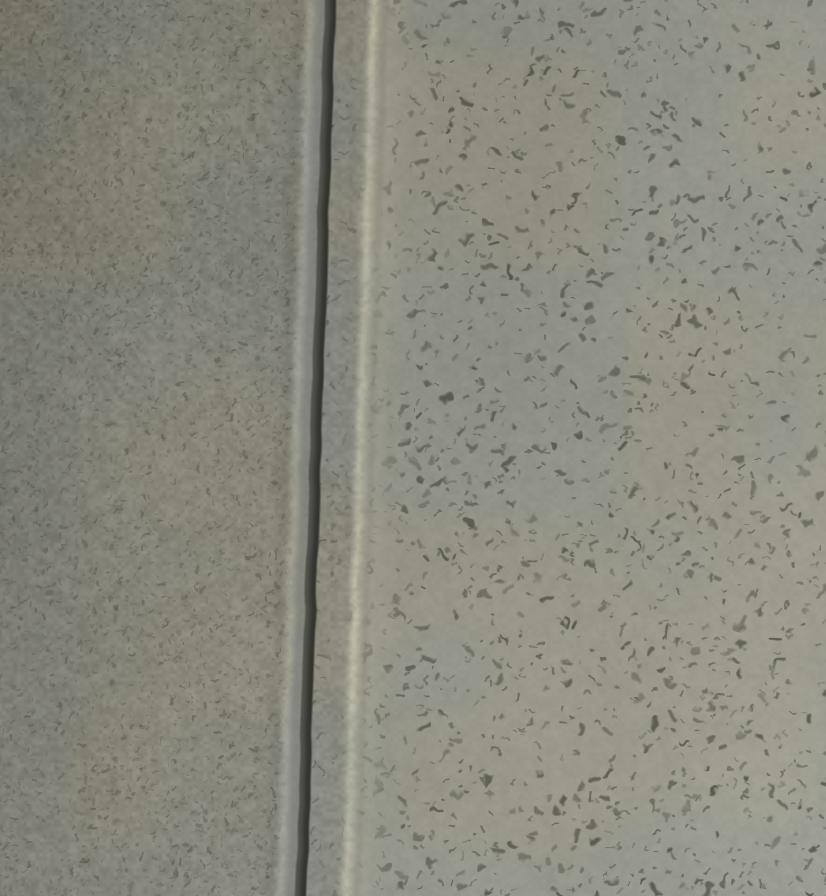
Reproduce this texture procedurally as a WebGL 2 fragment shader.

```glsl
#version 300 es
precision highp float;
// Two speckled grey panels meeting at a dark, slightly leaning seam with pale raised ridges.
uniform vec2 u_resolution;
out vec4 fragColor;

float hash(vec2 p) {
    return fract(sin(dot(p, vec2(127.1, 311.7))) * 43758.547);
}

float noise(vec2 p) {
    vec2 i = floor(p), f = fract(p);
    f = f * f * (3.0 - 2.0 * f);
    return mix(mix(hash(i), hash(i + vec2(1, 0)), f.x),
               mix(hash(i + vec2(0, 1)), hash(i + vec2(1, 1)), f.x), f.y);
}

float fbm(vec2 p) {
    float sum = 0.0, amp = 0.5;
    for (int i = 0; i < 4; i++) {
        sum += amp * noise(p);
        p = p * 2.03 + 17.3;
        amp *= 0.5;
    }
    return sum;
}

// Soft ridge profile centred on zero
float bump(float d, float width) {
    return exp(-d * d / (width * width));
}

// Scattered ragged flecks, one candidate per cell; returns coverage
float flecks(vec2 p, float density, float lean, float spread) {
    vec2 warp = vec2(noise(p * 2.7), noise(p * 2.7 + 41.0)) - 0.5;
    vec2 q = p + warp * 0.42;
    vec2 cell = floor(q);
    float ink = 0.0;
    for (int y = -1; y <= 1; y++)
    for (int x = -1; x <= 1; x++) {
        vec2 id = cell + vec2(x, y);
        float chance = density * (0.45 + 1.1 * noise(id * 0.23 + 9.0));
        if (hash(id + 3.7) > chance) continue;
        vec2 d = q - id - vec2(hash(id + 11.3), hash(id + 27.9));
        float angle = lean + (hash(id + 5.1) - 0.5) * spread;
        float c = cos(angle), s = sin(angle);
        d = vec2(c * d.x + s * d.y, c * d.y - s * d.x);
        float size = hash(id + 61.0);
        float halfLength = mix(0.06, 0.34, size * size);
        float thickness = mix(0.10, 0.20, hash(id + 83.0));
        float dist = length(vec2(max(abs(d.x) - halfLength, 0.0), d.y));
        float strength = mix(0.4, 1.0, hash(id + 97.0));
        ink = max(ink, strength * (1.0 - smoothstep(thickness * 0.25, thickness + 0.06, dist)));
    }
    return ink;
}

void main() {
    vec2 uv = gl_FragCoord.xy / u_resolution;
    vec2 p = uv * vec2(0.922, 1.0);

    // Signed distances from the seam and from the pale right ridge
    float wobble = (noise(vec2(uv.y * 38.0, 2.0)) - 0.5) * 0.002;
    float seam = p.x - (0.336 + 0.0326 * uv.y) - wobble;
    float ridge = p.x - (0.3865 + 0.0305 * uv.y) - wobble;
    float rightSide = smoothstep(-0.002, 0.002, seam);
    float rightPanel = smoothstep(0.0, 0.012, ridge);

    // Broad light falling across each panel
    vec3 leftColor = mix(vec3(0.535, 0.535, 0.495), vec3(0.495, 0.498, 0.462), uv.y);
    leftColor -= 0.045 * smoothstep(0.22, 0.0, uv.x) * (0.5 + 0.5 * uv.y);
    vec3 rightColor = mix(vec3(0.588, 0.592, 0.553), vec3(0.553, 0.555, 0.515), uv.y);
    rightColor += 0.025 * smoothstep(0.6, 1.0, uv.x);
    vec3 color = mix(leftColor, rightColor, rightSide);
    color += (fbm(p * 7.0) - 0.47) * vec3(0.045, 0.042, 0.035);
    color += vec3(0.012, 0.004, -0.012) * smoothstep(0.5, 0.75, noise(p * 8.0 + 4.0));

    // Fine surface grain
    color += (noise(p * 240.0) - 0.5) * mix(0.055, 0.022, rightPanel);
    color += (noise(p * 110.0 + 31.0) - 0.5) * mix(0.04, 0.02, rightPanel);

    // Small slanting flecks on the left, larger mixed flecks on the right
    float leftInk = max(flecks(p * 88.0, 0.42, 0.9, 2.4) * 0.75,
                        flecks(p * 125.0 + 50.0, 0.38, 0.7, 2.8) * 0.55);
    float rightInk = max(flecks(p * 52.0 + 13.0, 0.38, 0.35, 2.6),
                         flecks(p * 88.0 + 71.0, 0.28, 0.2, 2.8) * 0.75);
    float gapInk = flecks(p * 75.0 + 23.0, 0.42, 0.2, 2.8) * 0.8;
    float ink = mix(leftInk, mix(gapInk, rightInk, rightPanel), rightSide);
    ink *= 1.0 - 0.8 * bump(seam + 0.017, 0.012);
    ink *= 1.0 - 0.75 * bump(ridge - 0.003, 0.010);
    ink *= mix(0.5, 1.0, smoothstep(0.01, 0.08, abs(ridge)));
    color = mix(color, vec3(0.275, 0.28, 0.245), ink * mix(0.62, 0.78, rightSide));

    // Rounded lip left of the seam: cool face, pale edge, shaded outer side
    color = mix(color, vec3(0.50, 0.51, 0.49), 0.75 * bump(seam + 0.013, 0.008));
    color += vec3(0.085, 0.088, 0.085) * bump(seam + 0.022, 0.006);
    color -= 0.025 * bump(seam + 0.035, 0.008);

    // Shaded strip between seam and ridge, then the bright ridge and its halo
    color -= vec3(0.045, 0.045, 0.04) * smoothstep(0.0, 0.008, seam) * smoothstep(0.0, -0.012, ridge);
    color += vec3(0.03, 0.027, 0.018) * bump(ridge - 0.014, 0.018);
    float glint = 0.75 + 0.4 * noise(vec2(uv.y * 22.0, 7.0));
    color += vec3(0.105, 0.10, 0.08) * glint * bump(ridge, 0.0055);
    color -= 0.03 * bump(ridge - 0.013, 0.004);

    // Dark seam, deepest along its right edge
    float gap = 1.0 - smoothstep(0.0045, 0.0080, abs(seam));
    vec3 seamColor = mix(vec3(0.31, 0.315, 0.29), vec3(0.20, 0.205, 0.18), smoothstep(-0.005, 0.004, seam));
    color = mix(color, seamColor, gap);

    fragColor = vec4(clamp(color, 0.0, 1.0), 1.0);
}
```
